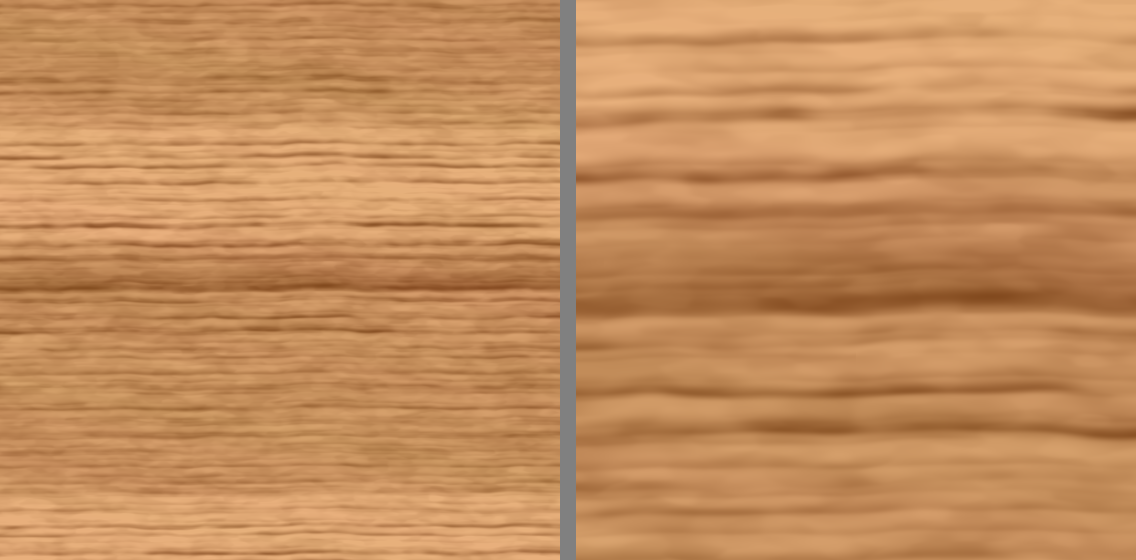
Left: the whole. Right: its middle third, enlarged.
Give the GLSL for this texture, as a Shadertoy shader.

```glsl
// Horizontal oak grain: broad tan and honey zones, one brown growth band,
// and wavering dark pores. Pores are one-dimensional cellular noise by row,
// bent and faded by layered sines; flecks are stretched cellular noise.

const vec3 DARK_PORE   = vec3(0.48, 0.26, 0.09);
const vec3 PALE_WOOD   = vec3(0.88, 0.665, 0.46);
const vec3 ROSY_SHIFT  = vec3(0.007, -0.004, 0.006);
const float ZONE_PERIOD   = 0.651;   // height after which the zones recur
const float BASE_TONE     = 0.805;
const float HONEY_GAIN    = 0.175;
const float BAND_DEPTH    = 0.31;
const float PORE_ROWS     = 38.0;
const float PORE_WIDTH    = 0.0031;
const float SOFT_PORE     = 0.34;    // pore contrast in the calm zones
const float STRONG_PORE   = 0.72;    // pore contrast in the busy zone
const float FIBRE_ROWS    = 76.0;
const float FIBRE_WIDTH   = 0.0019;
const float FIBRE_DEPTH   = 0.18;
const vec2 FLECK_CELLS    = vec2(20.0, 90.0);
const float FLECK_DEPTH   = 0.20;
const float BOW           = 0.0035;  // shared bending of all grain
const float WANDER        = 0.08;    // bending of one pore, in rows

float hash(float n) {
    return fract(sin(n * 127.1 + 3.7) * 4375.85);
}

// Layered sines, roughly -1 to 1.
float waves(float x, float seed) {
    return (sin(7.0 * x + seed) + 0.7 * sin(19.0 * x + 1.7 * seed)
          + 0.45 * sin(43.0 * x + 2.9 * seed)
          + 0.25 * sin(101.0 * x + 4.3 * seed)) / 1.9;
}

// Stroke with a crisp lower edge and a soft upper one.
float stroke(float d, float width) {
    float w = d > 0.0 ? 1.8 * width : width;
    return exp(-d * d / (w * w));
}

// One jittered, broken line in each row; the strongest nearby line wins.
float grain(vec2 p, float rows, float width) {
    float row = floor(p.y * rows);
    float ink = 0.0;
    for (int k = -1; k <= 1; k++) {
        float id = row + float(k);
        float jitter = hash(id + rows);
        float weight = hash(id + rows + 61.3);
        float seed = 40.0 * hash(id + rows + 17.9);
        float centre = (id + 0.5 + 0.5 * (jitter - 0.5)
                      + WANDER * waves(p.x, seed)) / rows;
        float fade = smoothstep(-0.8, 0.8, waves(p.x * 1.5, seed + 9.0));
        float line = stroke(p.y - centre, width * (0.8 + 0.4 * weight));
        ink = max(ink, line * (0.45 + 0.55 * weight) * (0.3 + 0.7 * fade));
    }
    return ink;
}

// Soft cellular flecks, about -0.5 to 0.5.
float flecks(vec2 p) {
    vec2 cell = floor(p);
    float sum = 0.0;
    float total = 0.0;
    for (int j = -1; j <= 1; j++) {
        for (int i = -1; i <= 1; i++) {
            vec2 id = cell + vec2(i, j);
            float n = id.x * 1.37 + id.y * 7.91;
            vec2 d = id + vec2(hash(n), hash(n + 31.7)) - p;
            float weight = exp(-5.0 * dot(d, d));
            sum += weight * (hash(n + 73.1) - 0.5);
            total += weight;
        }
    }
    return sum / total;
}

// Window that rises from a to b and falls from c to d.
float zone(float x, float a, float b, float c, float d) {
    return smoothstep(a, b, x) * (1.0 - smoothstep(c, d, x));
}

void mainImage(out vec4 fragColor, in vec2 fragCoord) {
    vec2 p = fragCoord / iResolution.y;
    p.y += BOW * waves(p.x * 0.8, 1.3);
    float depth = 1.0 - p.y;
    float phase = fract(depth / ZONE_PERIOD);

    // Broad zones, with slow drift along and across the grain
    float tone = BASE_TONE;
    tone += HONEY_GAIN * zone(phase, 0.31, 0.38, 0.62, 0.72);
    tone -= 0.04 * cos(6.2832 * (phase - 0.04));
    tone += 0.04 * waves(p.y * 2.4 + 0.06 * sin(5.0 * p.x), 2.0);
    tone += 0.02 * waves(p.x * 0.6 + 4.0 * p.y, 5.0);

    // Brown growth band, darkening down to its lower edge
    float edgeShift = 0.0018 * waves(p.x, 4.0);
    float upperEdge = depth - 0.462 + edgeShift;
    float lowerEdge = depth - 0.516 - edgeShift;
    tone -= BAND_DEPTH * smoothstep(-0.012, 0.050, upperEdge)
          * (1.0 - smoothstep(-0.002, 0.010, lowerEdge));
    tone -= 0.46 * stroke(-upperEdge, 0.0036)
          * (0.7 + 0.3 * waves(p.x, 8.0));
    tone -= 0.34 * stroke(-lowerEdge, 0.0040)
          * (0.65 + 0.35 * waves(p.x, 2.6));

    // Dark pores, fine fibres and short flecks
    float busy = zone(phase, 0.37, 0.42, 0.92, 0.99);
    float inBand = zone(depth, 0.452, 0.462, 0.516, 0.526);
    tone -= mix(SOFT_PORE, STRONG_PORE, busy) * (1.0 - 0.8 * inBand)
          * grain(p, PORE_ROWS, PORE_WIDTH);
    tone -= FIBRE_DEPTH * grain(p, FIBRE_ROWS, FIBRE_WIDTH);
    tone += FLECK_DEPTH * flecks(p * FLECK_CELLS);
    tone += 0.6 * FLECK_DEPTH * flecks(p * FLECK_CELLS * vec2(2.6, 1.7) + 9.0);

    vec3 colour = mix(DARK_PORE, PALE_WOOD, clamp(tone, 0.0, 1.06));
    colour += ROSY_SHIFT * waves(p.y * 1.6 + 0.3 * p.x, 0.6);
    fragColor = vec4(colour, 1.0);
}
```
